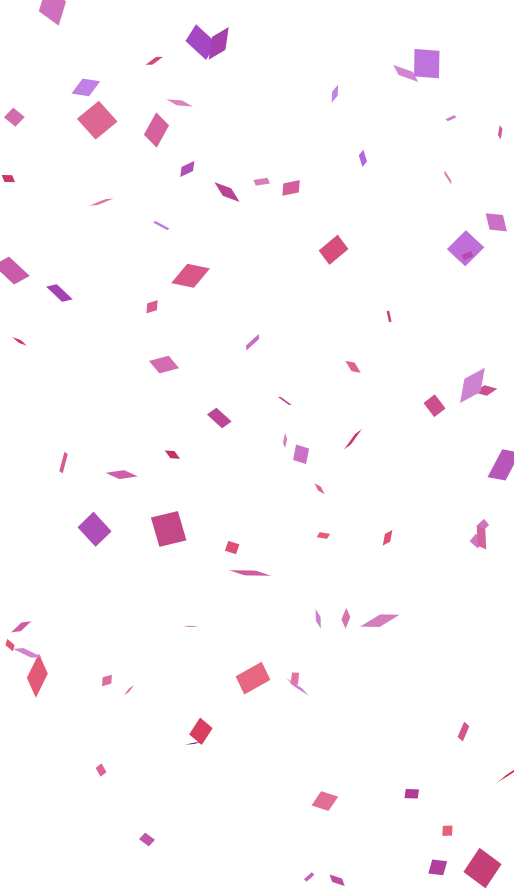
Write a Shadertoy shader that draws this background.

```glsl
// Scattered paper confetti, tilted squares in red, pink and violet on white.
#define PIECES 92
#define HALF_MIN 0.0060
#define HALF_MAX 0.0192
#define JITTER 0.16
#define MIN_FACING 0.06
#define RED vec3(0.89, 0.28, 0.39)
#define PINK vec3(0.83, 0.37, 0.62)
#define VIOLET vec3(0.70, 0.39, 0.88)
#define PAPER vec3(1.0)

const float TAU = 6.28319;

vec3 hash3(float n) {
    vec3 p = fract(n * vec3(0.1031, 0.1030, 0.0973));
    p += dot(p, p.yzx + 33.33);
    return fract((p.xxy + p.yzz) * p.zyx);
}

mat2 rotation(float angle) {
    float c = cos(angle), s = sin(angle);
    return mat2(c, s, -s, c);
}

float cross2(vec2 a, vec2 b) {
    return a.x * b.y - a.y * b.x;
}

// Share of a pixel-wide window at x that lies within [-halfWidth, halfWidth].
float bandCoverage(float x, float halfWidth, float pixel) {
    float lo = max(x - 0.5 * pixel, -halfWidth);
    float hi = min(x + 0.5 * pixel, halfWidth);
    return clamp((hi - lo) / pixel, 0.0, 1.0);
}

// Antialiased parallelogram spanned by the half axes a and b.
float parallelogram(vec2 d, vec2 a, vec2 b, float pixel) {
    float area = abs(cross2(a, b));
    float acrossA = cross2(d, b) / length(b);
    float acrossB = cross2(d, a) / length(a);
    return bandCoverage(acrossA, area / length(b), pixel)
         * bandCoverage(acrossB, area / length(a), pixel);
}

vec3 pieceColor(float hue, float light) {
    vec3 base = hue < 0.5 ? mix(RED, PINK, hue * 2.0)
                          : mix(PINK, VIOLET, hue * 2.0 - 1.0);
    return light < 0.0 ? mix(base, base * base, -light)
                       : mix(base, PAPER, 0.3 * light);
}

void mainImage(out vec4 fragColor, in vec2 fragCoord) {
    float pixel = 1.0 / iResolution.y;
    vec2 p = fragCoord * pixel;
    vec2 canvas = vec2(iResolution.x * pixel, 1.0);
    vec3 color = PAPER;

    for (int i = 0; i < PIECES; i++) {
        float id = float(i) + 1.0;
        vec3 place = hash3(id);
        vec3 pose = hash3(id + 217.0);
        vec3 tint = hash3(id + 431.0);

        // Low-discrepancy scatter, loosened by jitter and bled past the edges
        vec2 spot = fract(id * vec2(0.7549, 0.5698) + JITTER * place.xy);
        vec2 center = (spot * 1.04 - 0.02) * canvas;

        // Square spun in its plane, then foreshortened along a random axis
        float halfSide = mix(HALF_MIN, HALF_MAX, place.z * place.z);
        float facing = mix(MIN_FACING, 1.0, pose.x);
        mat2 spin = rotation(pose.y * TAU);
        mat2 lean = rotation(pose.z * TAU);
        vec2 squash = vec2(1.0, facing);
        vec2 a = lean * (squash * (spin * vec2(halfSide, 0.0)));
        vec2 b = lean * (squash * (spin * vec2(0.0, halfSide * mix(0.85, 1.0, tint.z))));

        // Strongly tilted pieces catch more light or shadow
        float hue = clamp(0.85 * tint.x + 0.3 * center.y - 0.07, 0.0, 1.0);
        float light = (2.0 * tint.y - 1.0) * mix(1.0, 0.45, facing);
        float cover = parallelogram(p - center, a, b, pixel);
        color = mix(color, pieceColor(hue, light), cover);
    }

    fragColor = vec4(color, 1.0);
}
```
